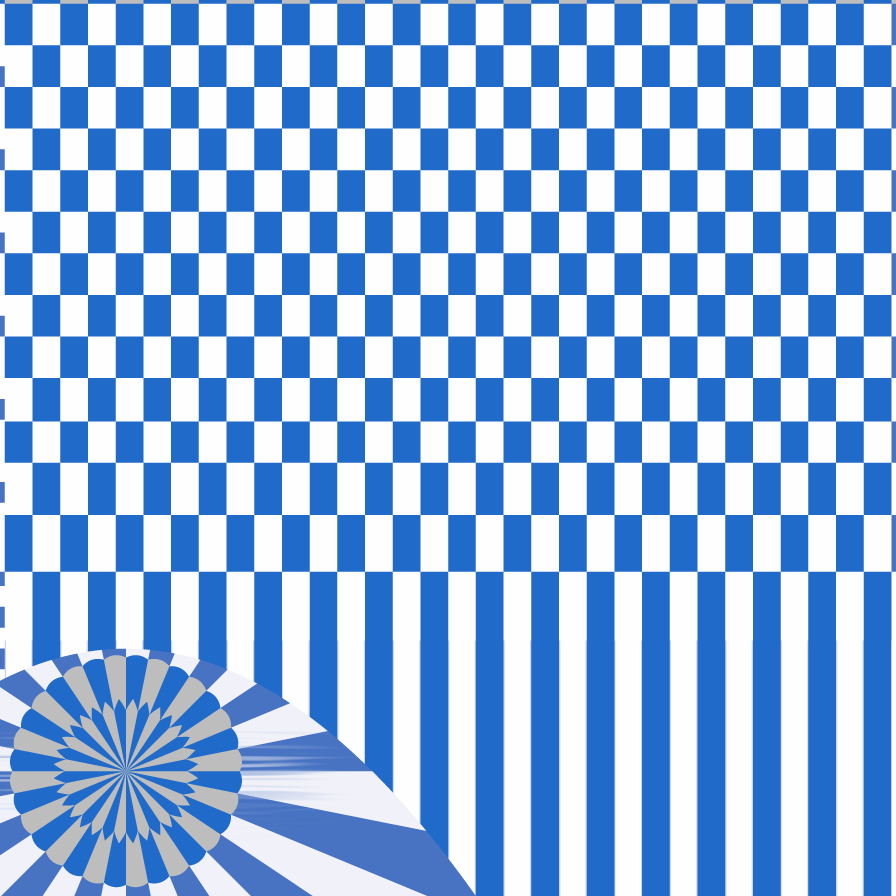
A Shadertoy shader for this pattern:

```glsl
#define COLUMN_WIDTH 0.030924
#define ROW_HEIGHT 0.04642
#define MARGIN vec2(0.0054, 0.0042)
#define SEAM_DEPTH 0.7148
#define HUB vec2(0.1406, 0.1393)
#define HUB_RADIUS 0.130
#define STAR_RADIUS 0.081
#define FAN_TOP 0.276
#define FAN_CURVE 1.81
#define SECTORS 32.0
#define STREAK_AMOUNT 0.75
#define AA 4

const float TAU = 6.2831853;
const vec3 BLUE = vec3(0.127, 0.42, 0.79);
const vec3 MUTED_BLUE = vec3(0.28, 0.45, 0.76);
const vec3 WHITE = vec3(0.995);
const vec3 PALE = vec3(0.945, 0.948, 0.975);
const vec3 HAZE = vec3(0.80, 0.83, 0.92);
const vec3 GREY = vec3(0.74);

vec2 hashGradient(vec2 cell) {
    float angle = TAU * fract(sin(dot(cell, vec2(127.1, 311.7))) * 43758.5);
    return vec2(cos(angle), sin(angle));
}

float gradientNoise(vec2 p) {
    vec2 cell = floor(p), f = p - cell;
    vec2 w = f * f * f * (f * (f * 6.0 - 15.0) + 10.0);
    vec2 e = vec2(1.0, 0.0);
    float bottom = mix(dot(hashGradient(cell), f),
                       dot(hashGradient(cell + e), f - e), w.x);
    float top = mix(dot(hashGradient(cell + e.yx), f - e.yx),
                    dot(hashGradient(cell + e.xx), f - e.xx), w.x);
    return mix(bottom, top, w.y);
}

// Even rows end at a few taller ones, then one long striped row.
float rowIndex(float depth) {
    float evenRows = min(floor((depth - MARGIN.y) / ROW_HEIGHT), 9.0);
    vec4 tallRows = step(vec4(0.4705, 0.5166, 0.5749, 0.638), vec4(depth));
    return evenRows + dot(tallRows, vec4(1.0));
}

vec3 checkerColor(vec2 p) {
    float depth = 1.0 - p.y;
    float across = (p.x - MARGIN.x) / COLUMN_WIDTH;
    float row = rowIndex(depth);
    float filled = mod(floor(across) + row + 1.0, 2.0);
    bool belowSeam = depth > SEAM_DEPTH;

    // Thin trim along the borders
    if (depth < MARGIN.y) return mix(GREY, BLUE, filled);
    if (p.x < MARGIN.x) {
        float halfRow = step(0.5, fract((depth - MARGIN.y) / ROW_HEIGHT));
        return mix(WHITE, MUTED_BLUE, filled * halfRow);
    }
    if (p.x > 1.0 - MARGIN.x)
        return mix(WHITE, belowSeam ? HAZE : MUTED_BLUE, filled);

    // Faint lines beside the lower stripes
    float edge = (0.5 - abs(fract(across) - 0.5)) * COLUMN_WIDTH;
    vec3 ground = belowSeam && edge < 0.0013 ? HAZE : WHITE;
    return mix(ground, BLUE, filled);
}

vec3 fanColor(vec2 p) {
    vec2 d = p - HUB;
    float radius = length(d);
    float turn = atan(d.y, d.x) / TAU * SECTORS;
    float parity = mod(floor(turn), 2.0);
    float offset = abs(fract(turn) - 0.5) * 2.0;

    // Rosette: pointed star inside a scalloped ring
    float rim = HUB_RADIUS * (1.0 - 0.025 * offset * offset);
    float star = STAR_RADIUS * (1.0 - 0.16 * offset);
    if (radius < star) return mix(BLUE, GREY, parity);
    if (radius < rim) return mix(GREY, BLUE, parity);

    // Rays with horizontal smears at hub height
    vec3 ray = mix(MUTED_BLUE, PALE, parity);
    float smear = gradientNoise(vec2(p.x * 5.0, p.y * 190.0));
    float band = exp(-pow(d.y / 0.035, 2.0));
    float fade = 1.0 - smoothstep(HUB_RADIUS, 0.29, radius);
    float streak = smoothstep(0.12, 0.42, abs(smear)) * band * fade;
    vec3 smearColor = smear > 0.0 ? HAZE : mix(PALE, MUTED_BLUE, 0.5);
    return mix(ray, smearColor, streak * STREAK_AMOUNT);
}

vec3 patternColor(vec2 p) {
    float dx = p.x - HUB.x;
    bool insideFan = p.y < FAN_TOP - FAN_CURVE * dx * dx;
    return insideFan ? fanColor(p) : checkerColor(p);
}

void mainImage(out vec4 fragColor, in vec2 fragCoord) {
    vec3 total = vec3(0.0);
    for (int j = 0; j < AA; j++)
        for (int i = 0; i < AA; i++) {
            vec2 jitter = (vec2(i, j) + 0.5) / float(AA) - 0.5;
            total += patternColor((fragCoord + jitter) / iResolution.xy);
        }
    fragColor = vec4(total / float(AA * AA), 1.0);
}
```
